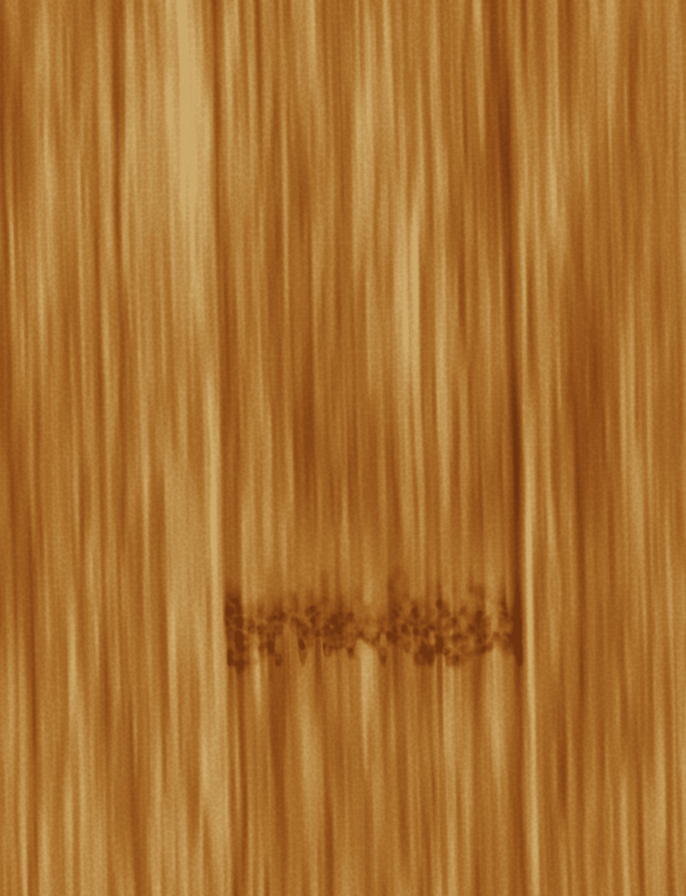
Give the GLSL for this texture, as a WebGL 1 fragment shader.

```glsl
precision highp float;
uniform vec2 u_resolution;

// Lengths are fractions of the canvas height
const vec3 DARK = vec3(0.44, 0.205, 0.06);
const vec3 UMBER = vec3(0.58, 0.32, 0.10);
const vec3 HONEY = vec3(0.67, 0.44, 0.17);
const vec3 STRAW = vec3(0.80, 0.66, 0.41);
const float BASE_TONE = 0.615;
const float LEFT_SEAM = 0.247;
const float RIGHT_SEAM = 0.578;
const float LEAN = 0.021;
const float NODE_Y = 0.296;
const float PIT_SIZE = 0.015;
const float SPECKLE_SIZE = 0.0045;
const float SPECKLE_TONE = 0.11;
const vec2 BROAD_FIBRE = vec2(0.034, 0.25);
const vec2 MAIN_FIBRE = vec2(0.0085, 0.17);
const vec2 LONG_FIBRE = vec2(0.0060, 0.55);
const vec2 FINE_FIBRE = vec2(0.0045, 0.07);

float hash(vec2 p) {
  return fract(sin(dot(p, vec2(127.1, 311.7))) * 43758.55);
}

// Tone along one strand, with a random start so that ends are staggered
float strand(float column, float y, float seed) {
  y += 9.0 * hash(vec2(column, seed));
  float row = floor(y);
  vec2 id = vec2(column + seed * 13.0, row);
  return mix(hash(id), hash(id + vec2(0.0, 1.0)), smoothstep(0.15, 0.85, y - row));
}

// Signed fibre noise, -0.5 to 0.5
float fibre(vec2 p, vec2 size, float seed) {
  vec2 q = p / size;
  float column = floor(q.x);
  float blend = smoothstep(0.1, 0.9, q.x - column);
  return mix(strand(column, q.y, seed), strand(column + 1.0, q.y, seed), blend) - 0.5;
}

// Distance to the nearest scattered point
float cellular(vec2 p) {
  vec2 cell = floor(p);
  float nearest = 2.0;
  for (int j = -1; j <= 1; j++) {
    for (int i = -1; i <= 1; i++) {
      vec2 id = cell + vec2(float(i), float(j));
      vec2 point = id + vec2(hash(id), hash(id + 47.3));
      nearest = min(nearest, length(p - point));
    }
  }
  return nearest;
}

// Soft elliptical spot
float spot(vec2 p, vec2 centre, vec2 radius) {
  vec2 d = (p - centre) / radius;
  return exp(-dot(d, d));
}

float ridge(float x, float width) {
  return exp(-x * x / (width * width));
}

vec3 woodColour(float t) {
  vec3 c = mix(DARK, UMBER, clamp(t / 0.35, 0.0, 1.0));
  c = mix(c, HONEY, clamp((t - 0.35) / 0.27, 0.0, 1.0));
  return mix(c, STRAW, clamp((t - 0.62) / 0.38, 0.0, 1.0));
}

void main() {
  vec2 p = gl_FragCoord.xy / u_resolution.y;
  p.x += LEAN * (p.y - 0.5);
  float leftEdge = p.x - LEFT_SEAM;
  float rightEdge = p.x - RIGHT_SEAM;
  float afterLeft = smoothstep(-0.003, 0.003, leftEdge);
  float afterRight = smoothstep(-0.003, 0.003, rightEdge);
  float middle = afterLeft - afterRight;

  // Fibres, softened just above the node
  vec2 g = p + vec2(0.0006 * sin(p.y * 17.0 + p.x * 9.0), 0.0);
  float calm = middle * spot(p, vec2(0.41, NODE_Y + 0.07), vec2(0.3, 0.05));
  float tone = BASE_TONE + 0.30 * fibre(g, BROAD_FIBRE, 2.0);
  tone += (1.0 - 0.4 * calm) * (0.40 * fibre(g, MAIN_FIBRE, 7.0)
    + 0.26 * fibre(g, LONG_FIBRE, 11.0) + 0.20 * fibre(g, FINE_FIBRE, 17.0));

  // Strip tones and broad pale or brown areas
  tone += 0.04 * (1.0 - afterLeft) - 0.03 * middle - 0.03 * afterRight;
  tone += 0.22 * (1.0 - afterLeft) * spot(p, vec2(0.205, 0.80), vec2(0.05, 0.48));
  tone += middle * (0.28 * spot(p, vec2(0.475, 0.62), vec2(0.024, 0.16))
    + 0.11 * spot(p, vec2(0.42, 0.90), vec2(0.11, 0.16))
    + 0.14 * spot(p, vec2(0.37, 0.385), vec2(0.04, 0.045))
    - 0.11 * spot(p, vec2(0.36, 0.60), vec2(0.09, 0.17))
    - 0.28 * spot(p, vec2(0.560, 0.94), vec2(0.016, 0.18)));
  tone -= 0.14 * ridge(p.x, 0.025);

  // Seams: a pale lip beside a dark groove
  tone += 0.17 * ridge(leftEdge + 0.009, 0.007) - 0.24 * ridge(leftEdge - 0.006, 0.006);
  tone += 0.24 * ridge(rightEdge - 0.010, 0.007) - 0.26 * ridge(rightEdge + 0.003, 0.004);

  // Node: shaded collar, ragged pits and short dark strands below
  float wave = 0.005 * sin(p.x * 61.0) + 0.004 * sin(p.x * 143.0 + 1.0);
  float h = p.y - NODE_Y - wave;
  float ragged = h + 0.055 * fibre(p, vec2(0.009, 0.02), 31.0);
  float collar = smoothstep(-0.034, -0.014, ragged) * (1.0 - smoothstep(0.004, 0.065, ragged));
  vec2 warp = 0.2 * vec2(sin(p.y * 190.0 + p.x * 70.0), sin(p.x * 170.0));
  float pits = 1.0 - smoothstep(0.15, 0.70, cellular(p / PIT_SIZE + warp));
  float flecks = 1.0 - smoothstep(0.1, 0.7, cellular(p / (0.55 * PIT_SIZE) + 19.0));
  float core = ridge(ragged, 0.020);
  float below = smoothstep(-0.13, -0.02, h) * (1.0 - smoothstep(-0.02, 0.0, h));
  float darkStrand = smoothstep(0.05, 0.35, fibre(g, vec2(0.009, 0.3), 23.0));
  tone -= middle * (0.25 * collar + core * (0.34 * pits + 0.20 * flecks - 0.10)
    + 0.24 * below * darkStrand);

  // Fine speckle
  tone += SPECKLE_TONE * (cellular(p / SPECKLE_SIZE) - 0.5);
  gl_FragColor = vec4(woodColour(clamp(tone, 0.0, 1.0)), 1.0);
}
```
